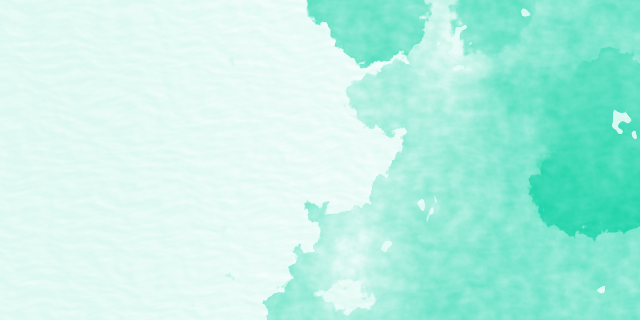
Reproduce this background procedurally as a WebGL 1 fragment shader.

```glsl
precision highp float;
// Mint watercolour on textured paper: pale ribbed paper at the left, layered washes at the right.
// Each wash is a distance field bent by gradient noise; its pigment density
// is stacked over the others, then tints a paper embossed from stretched noise.

uniform vec2 u_resolution;

const vec3 PAPER_SHADE = vec3(0.865, 0.975, 0.945);
const vec3 PAPER_LIGHT = vec3(0.945, 0.992, 0.983);
const vec3 PIGMENT = vec3(0.22, 0.85, 0.705);
const vec2 RIB_SCALE = vec2(15.0, 38.0); // paper ribs, longer than tall
const float RELIEF = 0.62;               // strength of the paper emboss
const float BEND = 0.055;                // broad wobble of wash edges
const float FRAY = 0.036;                // fine teeth of wash edges
const float EDGE = 0.005;                // softness of wash edges
const float RIM = 0.09;                  // pigment gathered at edges
const float GRAIN = 0.19;                // fine mottling of the pigment
const float CLOUD = 0.20;                // broad mottling of the pigment
const float SPECK_CELL = 0.11;
const float SPECK_CHANCE = 0.28;

float hash(vec2 p) {
  vec3 q = fract(vec3(p.xyx) * 0.1031);
  q += dot(q, q.yzx + 33.33);
  return fract((q.x + q.y) * q.z);
}

float corner(vec2 cell, vec2 offset) {
  float angle = 6.28318 * hash(cell);
  return dot(vec2(cos(angle), sin(angle)), offset);
}

// Gradient noise, roughly -0.7 to 0.7
float noise(vec2 p) {
  vec2 i = floor(p), f = fract(p);
  vec2 u = f * f * f * (f * (f * 6.0 - 15.0) + 10.0);
  vec2 e = vec2(1.0, 0.0);
  return 1.4 * mix(
    mix(corner(i, f), corner(i + e, f - e), u.x),
    mix(corner(i + e.yx, f - e.yx), corner(i + 1.0, f - 1.0), u.x), u.y);
}

float fbm(vec2 p) {
  float sum = 0.0, amp = 0.6;
  for (int i = 0; i < 4; i++) {
    sum += amp * noise(p);
    p = mat2(1.6, 1.2, -1.2, 1.6) * p + 17.3;
    amp *= 0.5;
  }
  return sum;
}

// Approximate distance into an ellipse, positive inside
float blob(vec2 p, vec2 center, vec2 radius) {
  return (1.0 - length((p - center) / radius)) * min(radius.x, radius.y);
}

float glow(vec2 p, vec2 center, vec2 radius) {
  vec2 q = (p - center) / radius;
  return exp(-dot(q, q));
}

float cover(float inside) {
  float w = max(EDGE, 1.0 / u_resolution.y);
  return smoothstep(-w, w, inside);
}

float rim(float inside) {
  return RIM * exp(-max(inside, 0.0) / 0.014);
}

// Sparse droplets, one candidate per cell
float specks(vec2 p) {
  vec2 cell = floor(p / SPECK_CELL);
  vec2 seat = 0.25 + 0.5 * vec2(hash(cell + 3.1), hash(cell + 8.7));
  vec2 center = (cell + seat) * SPECK_CELL;
  float size = 0.004 + 0.008 * hash(cell + 5.3);
  return cover(blob(p, center, size * vec2(1.4, 1.0))) * step(hash(cell + 1.9), SPECK_CHANCE);
}

// Open paper left among the washes
float gaps(vec2 p, vec2 bent) {
  float open = glow(p, vec2(1.42, 0.87), vec2(0.06, 0.09));
  open += glow(p, vec2(1.33, 0.34), vec2(0.05, 0.06));
  open += glow(p, vec2(1.22, 0.23), vec2(0.05, 0.05));
  open += glow(p, vec2(1.95, 0.61), vec2(0.05, 0.08));
  open += glow(p, vec2(1.65, 0.97), vec2(0.05, 0.03));
  open += 0.8 * glow(p, vec2(1.89, 0.08), vec2(0.03));
  float flecks = smoothstep(0.0, 0.12, noise(p * vec2(32.0, 26.0)) + open - 0.9);
  return max(flecks, cover(blob(bent, vec2(1.09, 0.075), vec2(0.1, 0.026))));
}

float washDensity(vec2 p) {
  vec2 bend = vec2(fbm(p * 6.0), fbm(p * 6.0 + 41.0));
  vec2 fray = vec2(fbm(p * 25.0), fbm(p * 25.0 + 23.0));
  vec2 q = p + BEND * bend + FRAY * fray;
  float mottle = CLOUD * fbm(p * 4.5 + 9.0) + GRAIN * fbm(p * 21.0);

  // Main pale wash with its lower-left tongue and upper bulge
  float tongue = min(0.93 * (q.x - 0.83 - 0.4 * q.y - 0.06 * glow(q.yy, vec2(0.27), vec2(0.05))),
                     0.355 - q.y);
  float body = max(q.x - 1.17 - 0.10 * smoothstep(0.38, 0.58, q.y), tongue);
  body = max(body, blob(q, vec2(1.24, 0.69), vec2(0.145, 0.095)));
  float tone = 0.27 + 0.32 * smoothstep(1.15, 1.62, p.x + 0.4 * (0.5 - p.y));
  tone += 0.18 * (1.0 - smoothstep(0.92, 1.08, p.x));
  tone -= 0.17 * glow(p, vec2(1.13, 0.22), vec2(0.12, 0.12));
  tone -= 0.25 * glow(p, vec2(1.42, 0.85), vec2(0.09, 0.12));
  float density = cover(body) * (tone + mottle + 0.6 * rim(body));
  density += 0.2 * specks(q) * smoothstep(-0.4, -0.1, body) * (1.0 - cover(body));

  // Upper blooms
  float bloom = max(blob(q, vec2(1.14, 0.99), vec2(0.2, 0.11)),
                    blob(q, vec2(1.19, 0.92), vec2(0.13, 0.12)));
  density = mix(density, 0.63 + mottle + rim(bloom), cover(bloom));
  float drip = blob(q, vec2(1.55, 0.96), vec2(0.13, 0.14));
  density = mix(density, 0.68 + mottle, 0.85 * smoothstep(-0.005, 0.02, drip));

  // Deep bloom at the right: crisp below, feathered above and along its arm
  float arm = blob(q, vec2(1.69, 0.70), vec2(0.19, 0.095));
  density = mix(density, 0.78 + mottle, smoothstep(-0.02, 0.07, arm));
  float deep = max(blob(q, vec2(1.875, 0.415), vec2(0.225, 0.14)),
                   blob(q, vec2(1.91, 0.61), vec2(0.21, 0.22)));
  float feather = 0.07 * smoothstep(0.45, 0.62, p.y) * (1.0 - smoothstep(1.72, 1.85, p.x));
  float deepCover = smoothstep(-EDGE - 0.5 * feather, EDGE + feather, deep);
  float deepTone = 0.77 + 0.24 * (1.0 - smoothstep(0.35, 0.75, p.y));
  density = mix(density, deepTone + 0.8 * mottle + 0.7 * rim(deep), deepCover);

  return clamp(density * (1.0 - 0.88 * gaps(p, q)), 0.0, 1.15);
}

void main() {
  vec2 p = gl_FragCoord.xy / u_resolution * vec2(2.0, 1.0);

  // Paper relief: difference of two shifted noise samples
  vec2 rib = RIB_SCALE * (p + 0.025 * noise(p * 6.0));
  float relief = fbm(rib) - fbm(rib + vec2(0.2, 0.42));
  float light = 0.26 + 0.42 * smoothstep(0.1, 1.1, p.x) + RELIEF * relief;
  vec3 paper = mix(PAPER_SHADE, PAPER_LIGHT, clamp(light, 0.0, 1.2));

  float density = washDensity(p);
  density *= 1.0 - 0.06 * relief;
  gl_FragColor = vec4(mix(paper, PIGMENT, density), 1.0);
}
```
